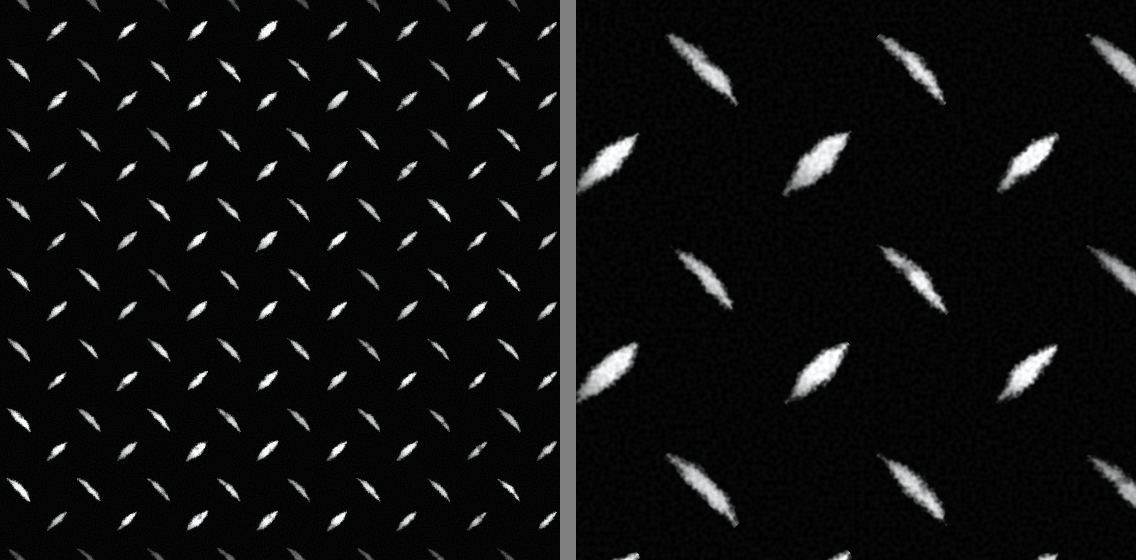
Left, the full canvas; right, a detail of the centre.
Write a three.js fragment shader that draws this pattern.

```glsl
varying vec2 vUv;

const float REPEATS = 8.0;
const vec3 BACKGROUND = vec3(0.018, 0.019, 0.020);
const vec3 HIGHLIGHT = vec3(0.97, 0.975, 0.98);

// Lug geometry, in units of one repeat
const vec2 FALLING_CENTRE = vec2(0.265, 0.0);
const vec2 RISING_CENTRE = vec2(0.815, 0.555);
const float FALLING_ANGLE = -0.79;
const float RISING_ANGLE = 0.76;
const vec2 FALLING_HALF = vec2(0.24, 0.046);  // half length, half width
const vec2 RISING_HALF = vec2(0.215, 0.060);
const float FALLING_BOW = 0.026;
const float RISING_BOW = 0.004;
const float EDGE_SOFTNESS = 0.016;

// Wear and grain
const float WEAR_SCALE = 11.0;
const float WEAR_DEPTH = 0.020;
const float SPECKLE_SCALE = 44.0;
const float SPECKLE_DEPTH = 0.016;
const float GRAIN_SCALE = 330.0;
const float GRAIN_DARK = 0.035;
const float GRAIN_BRIGHT = 0.22;

float hash(vec2 p) {
  vec3 q = fract(p.xyx * 0.1031);
  q += dot(q, q.yzx + 33.33);
  return fract((q.x + q.y) * q.z);
}

float cornerSlope(vec2 corner, vec2 offset) {
  float angle = 6.2832 * hash(corner);
  return dot(vec2(cos(angle), sin(angle)), offset);
}

float gradientNoise(vec2 p) {
  vec2 i = floor(p);
  vec2 f = p - i;
  vec2 s = f * f * f * (f * (f * 6.0 - 15.0) + 10.0);
  vec2 e = vec2(1.0, 0.0);
  float low = mix(cornerSlope(i, f), cornerSlope(i + e.xy, f - e.xy), s.x);
  float high = mix(cornerSlope(i + e.yx, f - e.yx), cornerSlope(i + e.xx, f - e.xx), s.x);
  return mix(low, high, s.y);
}

// Light on one bowed, tapered lug; its far end catches more than its tail
float lug(vec2 p, float angle, vec2 halfSize, float bow, float tail, float wear) {
  vec2 axis = vec2(cos(angle), sin(angle));
  float along = dot(p, axis) / halfSize.x;
  float across = dot(p, vec2(-axis.y, axis.x));
  float arch = 1.0 - along * along;
  float width = halfSize.y * arch * (1.0 + 0.25 * along * (1.0 - tail));
  float dist = abs(across - bow * arch) - width + wear;
  float cover = 1.0 - smoothstep(-EDGE_SOFTNESS, EDGE_SOFTNESS, dist);
  float core = mix(0.62, 1.0, smoothstep(0.0, 0.035, -dist));
  float sheen = mix(tail, 1.0, smoothstep(-1.0, 0.1, along));
  return cover * core * sheen * step(abs(along), 1.0);
}

float fallingLugs(vec2 grid, float wear) {
  vec2 q = grid - FALLING_CENTRE;
  vec2 id = floor(q + 0.5);
  float vary = hash(id + 17.0);
  float firstColumn = 1.0 - step(0.5, id.x);
  float width = mix(0.78, 1.08, vary) + 0.12 * firstColumn;
  float gain = mix(0.68, 0.95, hash(id + 41.0)) + 0.08 * firstColumn;
  float border = min(vUv.y, 1.0 - vUv.y);
  gain *= mix(0.45, 1.0, smoothstep(0.01, 0.04, border));
  vec2 size = FALLING_HALF * vec2(mix(0.94, 1.02, vary), width);
  return gain * lug(q - id, FALLING_ANGLE, size, FALLING_BOW, 0.7, wear);
}

float risingLugs(vec2 grid, float wear) {
  vec2 q = grid - RISING_CENTRE;
  vec2 id = floor(q + 0.5);
  float vary = hash(id + 73.0);
  // Columns left of the middle are least worn
  float column = (id.x - 3.0) / 1.8;
  float fresh = exp(-column * column);
  float width = mix(0.72, 0.96, vary) + 0.18 * fresh;
  float gain = mix(0.76, 0.98, hash(id + 97.0)) + 0.14 * fresh;
  vec2 size = RISING_HALF * vec2(mix(0.88, 0.98, vary) + 0.07 * fresh, width);
  return gain * lug(q - id, RISING_ANGLE, size, RISING_BOW, 0.5, wear);
}

void main() {
  vec2 grid = vUv * REPEATS;

  // Ragged edges and rubbed patches
  float patches = gradientNoise(grid * WEAR_SCALE);
  float speckle = gradientNoise(grid * SPECKLE_SCALE + 5.0);
  float wear = WEAR_DEPTH * patches + SPECKLE_DEPTH * speckle;
  float light = max(fallingLugs(grid, wear), risingLugs(grid, wear));
  light *= 1.0 - 0.45 * smoothstep(0.2, 0.6, patches);

  // Grain, stronger on the lit metal
  float grain = gradientNoise(vUv * GRAIN_SCALE + 0.37);
  vec3 color = mix(BACKGROUND, HIGHLIGHT, min(light * 1.06, 1.0));
  color += grain * mix(GRAIN_DARK, GRAIN_BRIGHT, light * (1.0 - 0.5 * light));
  gl_FragColor = vec4(clamp(color, 0.0, 1.0), 1.0);
}
```
